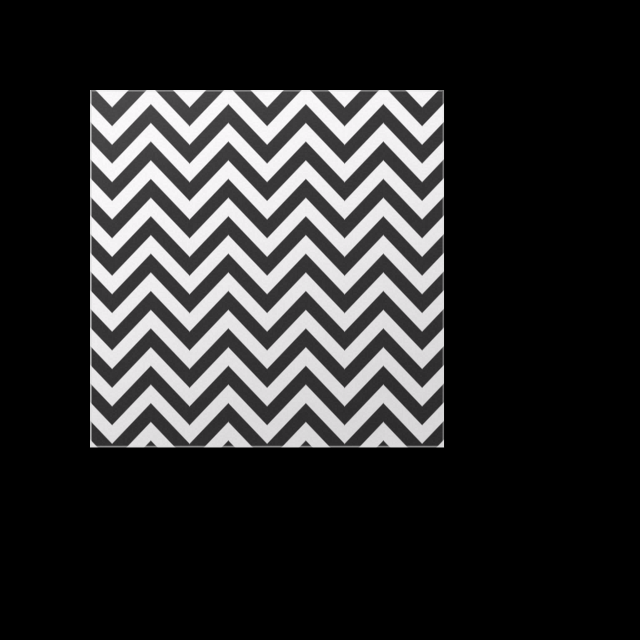
This pattern is drawn by a Shadertoy shader. Its source:

```glsl
// A glossy square panel of charcoal and white chevrons on a black ground.
// A triangle wave bends horizontal stripes; a diagonal sheen, fine grain
// and a thin bright rim finish the panel. The black margin tiles by itself.

#define PANEL_LO vec2(0.1406, 0.3008)  // lower left corner
#define PANEL_HI vec2(0.6940, 0.8594)  // upper right corner
#define PEAK vec2(0.2357, 0.8372)      // one peak of a dark stripe
#define PERIOD vec2(0.1211, 0.0584)    // zigzag width, stripe spacing
#define AMPLITUDE 0.0635               // zigzag height
#define SOFTNESS 0.0014                // least edge blur
#define RIM_WIDTH 0.0026
#define GRAIN_CELLS 384.0
#define GRAIN_AMOUNT 0.018

float hash(vec2 p) {
    return fract(sin(dot(p, vec2(127.1, 311.7))) * 43758.5453);
}

// Signed distance to the panel, negative inside
float panelDistance(vec2 p) {
    vec2 d = abs(p - 0.5 * (PANEL_LO + PANEL_HI)) - 0.5 * (PANEL_HI - PANEL_LO);
    return length(max(d, 0.0)) + min(max(d.x, d.y), 0.0);
}

// Signed distance to the dark stripes, positive inside
float chevronDistance(vec2 p) {
    float drop = 1.0 - abs(2.0 * fract((p.x - PEAK.x) / PERIOD.x) - 1.0);
    float phase = (PEAK.y - p.y - AMPLITUDE * drop) / PERIOD.y;
    float stripe = 0.25 - abs(fract(phase + 0.25) - 0.5);
    float slope = 2.0 * AMPLITUDE / PERIOD.x;
    return stripe * PERIOD.y * inversesqrt(1.0 + slope * slope);
}

void mainImage(out vec4 fragColor, in vec2 fragCoord) {
    vec2 uv = fragCoord / iResolution.xy;
    vec2 local = (uv - PANEL_LO) / (PANEL_HI - PANEL_LO);
    float blur = max(SOFTNESS, 0.75 / min(iResolution.x, iResolution.y));

    // Sheen falls from the upper left to the lower right
    float sheen = clamp(0.7 * local.y + 0.3 * (1.0 - local.x), 0.0, 1.0);
    float gloss = smoothstep(0.65, 1.0, sheen);
    vec3 charcoal = vec3(0.175 + 0.07 * sheen + 0.05 * gloss);
    charcoal.g -= 0.004;
    vec3 white = vec3(0.845, 0.840, 0.845) + 0.13 * smoothstep(0.0, 0.9, sheen);

    float dark = smoothstep(-blur, blur, chevronDistance(uv));
    vec3 color = mix(white, charcoal, dark);
    color += GRAIN_AMOUNT * (hash(floor(uv * GRAIN_CELLS)) - 0.5);

    // Bright rim, strongest on the left and bottom sides
    vec2 low = smoothstep(RIM_WIDTH + blur, RIM_WIDTH - blur, uv - PANEL_LO);
    vec2 high = smoothstep(RIM_WIDTH + blur, RIM_WIDTH - blur, PANEL_HI - uv);
    float rim = max(max(0.75 * low.x, 0.55 * low.y), 0.4 * max(high.x, high.y));
    color = mix(color, vec3(0.86), rim);

    // Cut the panel out of the black ground
    float inside = smoothstep(0.5 * blur, -0.5 * blur, panelDistance(uv));
    fragColor = vec4(clamp(color, 0.0, 1.0) * inside, 1.0);
}
```
